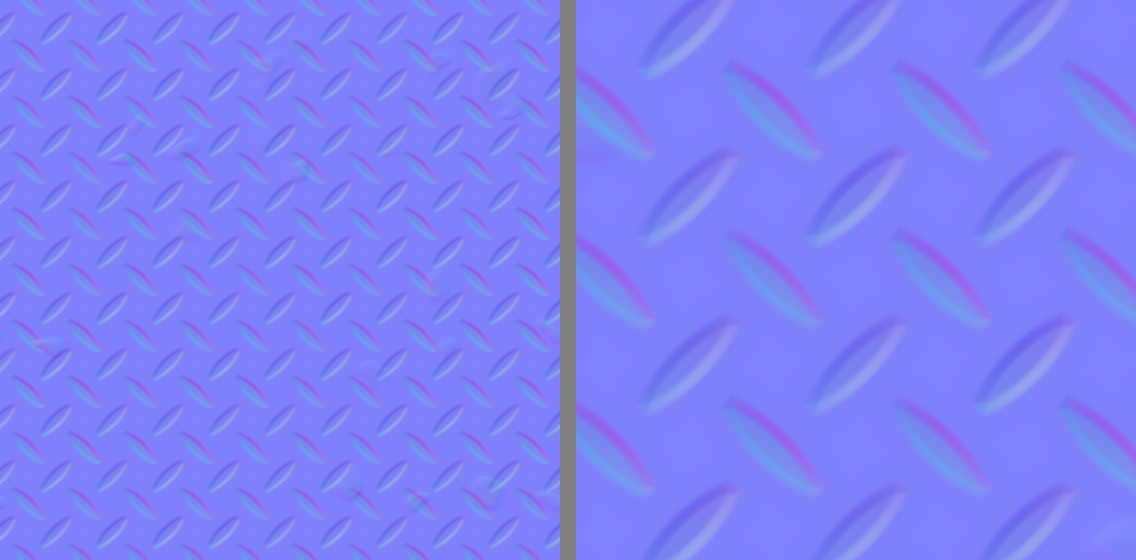
Left: the whole. Right: its middle third, enlarged.
This texture map is drawn by a WebGL 2 fragment shader. Its source:

```glsl
#version 300 es
precision highp float;

uniform vec2 u_resolution;
out vec4 fragColor;

#define REPEATS 10.0
#define BAR_HALF_LENGTH 0.36
#define BAR_HALF_WIDTH 0.086
#define BAR_HEIGHT 0.008
#define BAR_CROWN 0.012
#define EDGE_WIDTH 0.046
#define HALO_WIDTH 0.17
#define DENT_COUNT 22
#define DENT_DEPTH 0.01
#define BAR_DULLING 0.03
#define HALO_DULLING 0.03
#define SAMPLE_STEP 0.015

float hash(vec2 p) {
    return fract(sin(dot(p, vec2(12.9898, 78.233))) * 43758.5453);
}

// Value noise that wraps after a whole number of lattice cells
float wrappedNoise(vec2 p, float period) {
    vec2 cell = floor(p);
    vec2 f = fract(p);
    f = f * f * (3.0 - 2.0 * f);
    vec2 lo = mod(cell, period);
    vec2 hi = mod(cell + 1.0, period);
    return mix(mix(hash(lo), hash(vec2(hi.x, lo.y)), f.x),
               mix(hash(vec2(lo.x, hi.y)), hash(hi), f.x), f.y);
}

// Slim lens with blunted ends, long axis on x
float bladeDistance(vec2 q, float halfLength, float halfWidth) {
    float tip = halfLength * 1.2;
    float radius = (tip * tip + halfWidth * halfWidth) / (2.0 * halfWidth);
    float lens = length(vec2(q.x, abs(q.y) + radius - halfWidth)) - radius;
    return max(lens, abs(q.x) - halfLength);
}

// One raised bar per cell along a diagonal: height and colour dulling
vec2 bar(vec2 p, vec2 offset, vec2 axis, float tilt) {
    vec2 id = floor(p - offset + 0.5);
    vec2 q = p - offset - id;
    q = vec2(dot(q, axis), dot(q, vec2(-axis.y, axis.x)));
    float variation = hash(mod(id, REPEATS) + offset * 7.0);
    float halfWidth = BAR_HALF_WIDTH * mix(0.93, 1.07, variation);
    float d = bladeDistance(q, BAR_HALF_LENGTH, halfWidth);
    float mask = 1.0 - smoothstep(-EDGE_WIDTH, EDGE_WIDTH, d);
    float halo = 1.0 - smoothstep(0.0, HALO_WIDTH, d);
    float along = q.x / BAR_HALF_LENGTH;
    float crown = BAR_CROWN * (1.0 - along * along);
    float height = BAR_HEIGHT * mix(0.75, 1.25, variation) + crown + tilt * q.y;
    return vec2(mask * height, mask * BAR_DULLING + halo * HALO_DULLING);
}

// Scattered shallow dents with ragged outlines: height and dulling
vec2 dents(vec2 p) {
    vec2 warp = vec2(wrappedNoise(p * 3.0, REPEATS * 3.0),
                     wrappedNoise(p * 3.0 + 11.0, REPEATS * 3.0)) - 0.5;
    vec2 total = vec2(0.0);
    for (int i = 0; i < DENT_COUNT; i++) {
        float seed = float(i) + 1.0;
        vec2 center = REPEATS * vec2(hash(vec2(seed, 3.1)), hash(vec2(seed, 8.7)));
        vec2 q = p - center;
        q -= REPEATS * round(q / REPEATS);
        q += 0.3 * warp;
        float angle = 6.2832 * hash(vec2(seed, 5.3));
        vec2 axis = vec2(cos(angle), sin(angle));
        q = vec2(dot(q, axis), 1.4 * dot(q, vec2(-axis.y, axis.x)));
        float radius = mix(0.25, 0.42, hash(vec2(seed, 1.9)));
        float depth = mix(0.5, 1.2, hash(vec2(seed, 6.4)));
        float mask = 1.0 - smoothstep(0.3, 1.0, length(q) / radius);
        total += depth * mask * vec2(-DENT_DEPTH, 0.03);
    }
    return total;
}

vec2 plate(vec2 p) {
    float diagonal = sqrt(0.5);
    vec2 rising = bar(p, vec2(0.0, 0.5), vec2(diagonal, diagonal), -0.03);
    vec2 falling = bar(p, vec2(0.5, 0.0), vec2(diagonal, -diagonal), 0.06);
    return rising + falling + dents(p);
}

void main() {
    vec2 p = gl_FragCoord.xy / u_resolution * REPEATS;

    // Slope by central differences
    vec2 e = vec2(SAMPLE_STEP, 0.0);
    vec2 slope = vec2(plate(p + e.xy).x - plate(p - e.xy).x,
                      plate(p + e.yx).x - plate(p - e.yx).x) / (2.0 * SAMPLE_STEP);

    // Normal encoded as colour, with green pointing down
    vec3 normal = normalize(vec3(-0.75 * slope.x, slope.y, 1.0));
    vec3 color = vec3(0.504, 0.502, 0.5) + 0.5 * normal;

    // Worn metal around and on the bars is slightly duller
    color += plate(p).y * vec3(-0.2, 0.2, -1.0);
    fragColor = vec4(color, 1.0);
}
```
